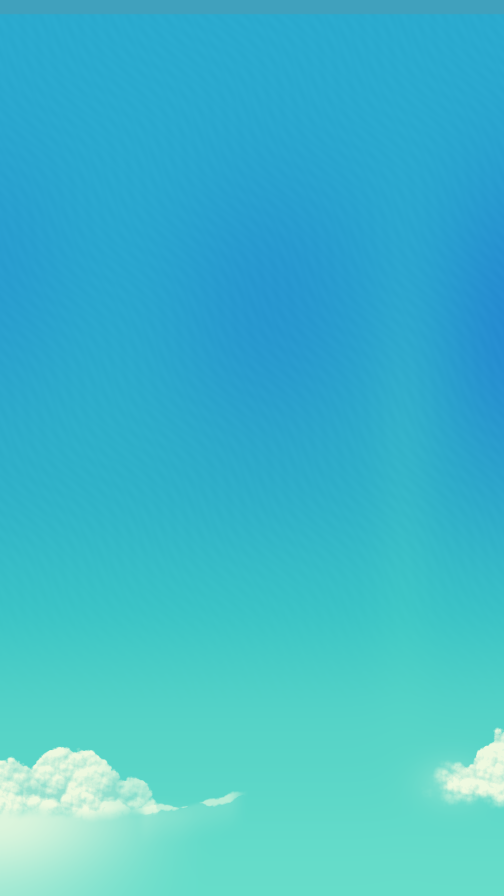
Reproduce this texture procedurally as a Shadertoy shader.

```glsl
const vec3 MINT = vec3(0.40, 0.865, 0.79);
const vec3 AQUA = vec3(0.34, 0.83, 0.78);
const vec3 TEAL = vec3(0.235, 0.775, 0.775);
const vec3 CYAN = vec3(0.185, 0.70, 0.785);
const vec3 AZURE = vec3(0.165, 0.67, 0.81);
const vec3 DEEP = vec3(0.14, 0.53, 0.82);
const vec3 BAND = vec3(0.25, 0.63, 0.74);
const vec3 CREAM = vec3(0.95, 0.98, 0.88);
const vec3 SHADE = vec3(0.60, 0.88, 0.81);
const float BAND_HEIGHT = 0.028;
const float PUFF_SCALE = 16.0;
const float PUFF_DEPTH = 0.055;
const float GRAIN = 0.006;
const vec2 LIGHT_STEP = vec2(-0.004, 0.008);

vec2 hash2(vec2 c) {
    vec2 k = vec2(dot(c, vec2(127.1, 311.7)), dot(c, vec2(269.5, 183.3)));
    return fract(sin(k) * 43758.5);
}

// Rounded domes, one around each scattered cell point
float cellDomes(vec2 p) {
    vec2 cell = floor(p), f = fract(p);
    float nearest = 2.0;
    for (int j = -1; j <= 1; j++)
        for (int i = -1; i <= 1; i++) {
            vec2 o = vec2(i, j);
            vec2 d = o + hash2(cell + o) - f;
            nearest = min(nearest, dot(d, d));
        }
    return 1.0 - min(nearest, 1.0);
}

float billow(vec2 p) {
    float sum = 0.0, weight = 0.53, scale = PUFF_SCALE;
    for (int k = 0; k < 4; k++) {
        sum += weight * cellDomes(p * scale + float(k) * 7.3);
        weight *= 0.5;
        scale *= 2.1;
    }
    return sum;
}

float glow(vec2 p, vec2 centre, vec2 size) {
    vec2 q = (p - centre) / size;
    return exp(-dot(q, q));
}

float mound(vec2 p, vec2 centre, vec2 size) {
    return (length((p - centre) / size) - 1.0) * min(size.x, size.y);
}

vec3 skyColor(vec2 p, float top) {
    vec3 c = mix(MINT, AQUA, smoothstep(0.0, 0.36, p.y));
    c = mix(c, TEAL, smoothstep(0.30, 0.60, p.y));
    c = mix(c, CYAN, smoothstep(0.48, 0.86, p.y));
    c = mix(c, AZURE, smoothstep(0.80, 1.30, p.y));

    // Deep blue pools and the pale vertical shaft
    float pool = 0.55 * glow(p, vec2(0.545, 1.16), vec2(0.23, 0.29))
               + 0.86 * glow(p, vec2(1.02, 1.13), vec2(0.145, 0.32))
               + 0.38 * glow(p, vec2(-0.02, 1.23), vec2(0.18, 0.28));
    c = mix(c, DEEP, min(pool, 1.0));
    c += vec3(0.022, 0.022, 0.0) * glow(p, vec2(0.80, 0.85), vec2(0.06, 0.42));

    // Faint slanted brush streaks
    float slant = p.x * 0.75 + p.y * 0.55;
    float streak = sin(slant * 330.0 + 3.0 * sin(p.y * 17.0 - p.x * 9.0))
                 * sin(p.x * 41.0 - p.y * 53.0 + 2.0 * sin(slant * 61.0));
    c += GRAIN * streak * smoothstep(0.3, 0.8, p.y);

    float aa = 1.0 / iResolution.x;
    return mix(c, BAND, smoothstep(-aa, aa, p.y - top + BAND_HEIGHT));
}

void mainImage(out vec4 fragColor, in vec2 fragCoord) {
    vec2 p = fragCoord / iResolution.x;
    float aa = 1.0 / iResolution.x;
    vec3 color = skyColor(p, iResolution.y / iResolution.x);

    if (p.y < 0.42) {
        float puffs = billow(p);
        float relief = puffs - billow(p + LIGHT_STEP);
        float edge = PUFF_DEPTH * (0.80 - puffs);

        // Haze hanging below the left cloud and around the right one
        float haze = smoothstep(0.20, 0.15, p.y + 0.3 * edge)
                   * (1.0 - smoothstep(0.0, 0.46, p.x + 0.3 * (0.17 - p.y)))
                   * mix(0.42, 0.85, smoothstep(-0.02, 0.15, p.y));
        color = mix(color, CREAM, haze);
        color = mix(color, CREAM, 0.25 * glow(p, vec2(0.90, 0.225), vec2(0.07, 0.05)));

        // Left heap: a tall crown, a shoulder and a thinning right flank
        float left = min(mound(p, vec2(0.135, 0.190), vec2(0.105, 0.102)),
                         mound(p, vec2(0.03, 0.185), vec2(0.11, 0.082)));
        left = min(left, mound(p, vec2(0.20, 0.178), vec2(0.105, 0.072)));
        float leftBase = 0.172 + 0.005 * sin(p.x * 27.0) + 0.3 * edge;
        float leftMask = smoothstep(aa, -2.0 * aa, left + edge)
                       * smoothstep(-0.022, 0.006, p.y - leftBase)
                       * mix(1.0, 0.72, smoothstep(0.17, 0.27, p.x));

        // Right heap, feathered toward its left end and underside
        float right = min(mound(p, vec2(1.0, 0.250), vec2(0.070, 0.078)),
                          mound(p, vec2(0.935, 0.225), vec2(0.095, 0.045)));
        float feather = mix(0.035, 2.0 * aa, smoothstep(0.86, 0.94, p.x)
                      * smoothstep(0.19, 0.24, p.y));
        float rightMask = smoothstep(aa, -feather, right + edge);

        // Sunlit domes over shaded hollows, with a bright row in front
        float rim = mound(p, vec2(0.10, 0.165), vec2(0.20, 0.040)) + 0.8 * edge;
        float row = smoothstep(0.003, -0.003, rim) * smoothstep(-0.03, 0.0, rim);
        float hollow = smoothstep(0.0, 0.012, rim) * smoothstep(0.055, 0.012, rim);
        float lit = 0.72 + 3.0 * relief + 0.9 * (puffs - 0.72);
        lit += (0.22 * row - 0.20 * hollow) * step(p.x, 0.5);
        vec3 cloud = mix(SHADE, CREAM, clamp(lit, 0.0, 1.0));
        color = mix(color, cloud, max(leftMask, rightMask) * 0.96);

        // Thin broken wisp tapering up to the right
        float t = (p.x - 0.27) / 0.225;
        float spine = 0.172 + 0.034 * t * t + 0.004 * sin(p.x * 83.0) * (1.0 - t);
        float span = smoothstep(0.0, 0.1, t) * smoothstep(1.0, 0.80, t);
        float width = 0.0035 * (1.1 - t) + 0.030 * (puffs - 0.76);
        width += 0.005 * glow(p, vec2(0.43, 0.19), vec2(0.05, 0.04));
        float wisp = smoothstep(width + 2.0 * aa, width - aa, abs(p.y - spine)) * span;
        float veil = smoothstep(-0.08, 0.0, p.y - spine)
                   * smoothstep(0.006, -0.006, p.y - spine) * span;
        color = mix(color, CREAM, max(0.62 * wisp, 0.15 * veil));
    }

    fragColor = vec4(clamp(color, 0.0, 1.0), 1.0);
}
```
